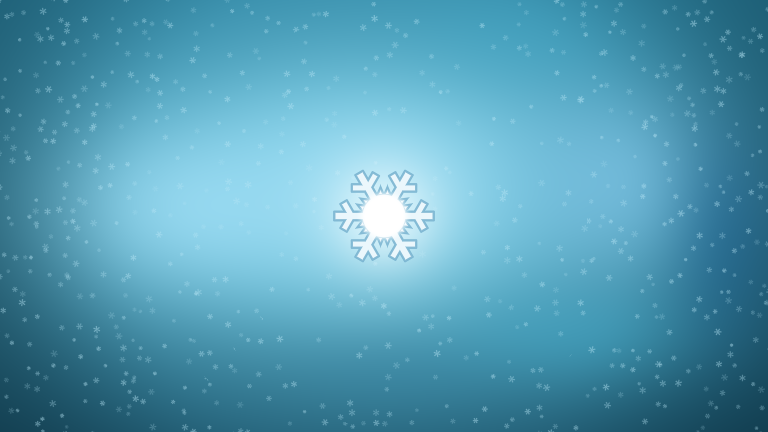
Write a Shadertoy shader that draws this background.

```glsl
// A glowing six-armed snowflake on a blurred icy blue backdrop with fine snow.
// Soft elliptical blobs paint the backdrop, folded distance functions shape the
// snowflake, and hashed grid cells scatter small flakes, densest near the edges.

const float PI = 3.14159265;

// Backdrop colours
const vec3 DEEP_LOW = vec3(0.06, 0.27, 0.36);
const vec3 DEEP_HIGH = vec3(0.11, 0.44, 0.56);
const vec3 CYAN = vec3(0.42, 0.77, 0.87);
const vec3 TEAL = vec3(0.26, 0.66, 0.78);
const vec3 DUSK = vec3(0.20, 0.50, 0.62);
const vec3 PALE = vec3(0.62, 0.87, 0.96);
const vec3 HAZE = vec3(0.50, 0.77, 0.90);
const vec3 BLUE = vec3(0.12, 0.42, 0.62);
const float VIGNETTE = 0.22;

// Snowflake, in units of canvas height
const float CORE_RADIUS = 0.052;
const float ARM_LENGTH = 0.115;
const float ARM_HALF_WIDTH = 0.010;
const float BRANCH_START = 0.075;
const float BRANCH_LENGTH = 0.037;
const float BRANCH_HALF_WIDTH = 0.0085;
const vec2 TOOTH_TIP = vec2(0.066, 0.008);
const float OUTLINE_HALF_WIDTH = 0.0013;
const vec3 OUTLINE = vec3(0.44, 0.68, 0.80);
const vec3 FILL = vec3(0.92, 0.97, 0.99);
const vec3 GLOW = vec3(0.95, 0.99, 1.0);

// Scattered snow
const int SNOW_LAYERS = 3;
const float SNOW_CELL = 0.043;
const vec3 SNOW = vec3(0.72, 0.90, 0.96);
const float SNOW_OPACITY = 0.5;

vec3 hash3(vec2 p) {
    vec3 q = fract(vec3(p.xyx) * vec3(0.1031, 0.1030, 0.0973));
    q += dot(q, q.yxz + 33.33);
    return fract((q.xxy + q.yzz) * q.zyx);
}

float blob(vec2 p, vec2 center, vec2 radii) {
    vec2 q = (p - center) / radii;
    return exp(-dot(q, q));
}

vec3 backdrop(vec2 p) {
    vec3 c = mix(DEEP_LOW, DEEP_HIGH, p.y + 0.5);
    c = mix(c, CYAN, blob(p, vec2(-0.05, 0.05), vec2(0.85, 0.50)));
    c = mix(c, DUSK, 0.30 * blob(p, vec2(0.05, -0.36), vec2(0.25, 0.10)));
    c = mix(c, TEAL, 0.50 * blob(p, vec2(0.45, -0.27), vec2(0.30, 0.12)));
    c = mix(c, TEAL, 0.40 * blob(p, vec2(0.30, 0.40), vec2(0.25, 0.15)));
    c = mix(c, PALE, 0.80 * blob(p, vec2(-0.42, 0.02), vec2(0.33, 0.20)));
    c = mix(c, PALE, 0.70 * blob(p, vec2(0.0, 0.08), vec2(0.40, 0.22)));
    c = mix(c, HAZE, 0.65 * blob(p, vec2(0.55, 0.08), vec2(0.24, 0.20)));
    c = mix(c, BLUE, 0.50 * blob(p, vec2(0.80, -0.05), vec2(0.13, 0.25)));
    return c * (1.0 - VIGNETTE * smoothstep(0.55, 1.05, length(p)));
}

// Angle from the nearest of six arms, from 0 to PI / 6
float foldAngle(vec2 p) {
    float a = atan(p.y, p.x + 1e-6);
    return abs(mod(a + PI / 6.0, PI / 3.0) - PI / 6.0);
}

float box(vec2 p, vec2 halfSize) {
    vec2 d = abs(p) - halfSize;
    return length(max(d, 0.0)) + min(max(d.x, d.y), 0.0);
}

float snowflake(vec2 p) {
    float r = length(p);
    float a = foldAngle(p);
    vec2 arm = r * vec2(cos(a), sin(a));
    float d = r - CORE_RADIUS;
    d = min(d, box(arm - vec2(0.5 * ARM_LENGTH, 0.0), vec2(0.5 * ARM_LENGTH, ARM_HALF_WIDTH)));

    // Side branch at 60 degrees to the arm
    vec2 dir = vec2(cos(PI / 3.0), sin(PI / 3.0));
    vec2 q = arm - vec2(BRANCH_START, 0.0);
    q = vec2(dot(q, dir), dot(q, vec2(-dir.y, dir.x)));
    d = min(d, box(q - vec2(0.5 * BRANCH_LENGTH, 0.0), vec2(0.5 * BRANCH_LENGTH, BRANCH_HALF_WIDTH)));

    // Pair of teeth midway between arms
    float b = PI / 6.0 - a;
    vec2 t = r * vec2(cos(b), sin(b)) - TOOTH_TIP;
    float tooth = max(0.92 * abs(t.y) + 0.39 * t.x, -t.x - 0.018);
    return min(d, tooth);
}

float snow(vec2 p, float layer, float pixel) {
    vec2 g = p / SNOW_CELL + layer * vec2(17.37, 31.71);
    vec3 place = hash3(floor(g));
    vec3 look = hash3(floor(g) + 71.0);
    float density = mix(0.12, 0.36, smoothstep(0.15, 0.85, length(p)));
    vec2 q = (fract(g) - mix(vec2(0.22), vec2(0.78), place.xy)) * SNOW_CELL;
    float turn = look.x * PI;
    q = mat2(cos(turn), sin(turn), -sin(turn), cos(turn)) * q;
    float a = foldAngle(q);
    vec2 arm = length(q) * vec2(cos(a), sin(a));
    float d = box(arm, vec2(mix(0.003, 0.0075, look.y), 0.0007));
    return step(place.z, density) * mix(0.4, 1.0, look.z) * (1.0 - smoothstep(-0.5 * pixel, pixel, d));
}

void mainImage(out vec4 fragColor, in vec2 fragCoord) {
    float pixel = 1.0 / iResolution.y;
    vec2 p = (fragCoord - 0.5 * iResolution.xy) * pixel;
    vec3 color = backdrop(p);
    for (int i = 0; i < SNOW_LAYERS; i++)
        color = mix(color, SNOW, SNOW_OPACITY * snow(p, float(i), pixel));

    // Halo, then the flake with its bright core and thin outline
    float halo = 0.6 * blob(p, vec2(0.0), vec2(0.12)) + 0.22 * blob(p, vec2(0.0), vec2(0.20));
    color = mix(color, GLOW, halo);
    float d = snowflake(p);
    float core = 1.0 - smoothstep(0.8, 1.25, length(p) / CORE_RADIUS);
    color = mix(color, mix(FILL, vec3(1.0), core), 1.0 - smoothstep(-pixel, pixel, d));
    float line = 1.0 - smoothstep(0.0, 1.2 * pixel, abs(d) - OUTLINE_HALF_WIDTH);
    color = mix(color, OUTLINE, 0.8 * line * (1.0 - core));
    fragColor = vec4(color, 1.0);
}
```
